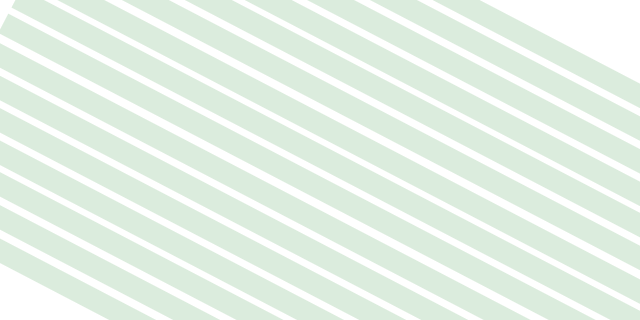
Give the GLSL for this pattern, as a WebGL 1 fragment shader.

```glsl
precision highp float;
// Sixteen pale green diagonal bars on white, running down to the right.
// The plane is rotated to bar axes; a loop adds equal bars whose spacing
// drifts slightly, all cut square at one shared left end.

uniform vec2 u_resolution;

const float TAU = 6.2831853;
const int BAR_COUNT = 16;

// Lengths are fractions of the canvas height.
const float TILT = 0.4807;
const float FIRST_BAR = -0.695;
const float PITCH = 0.0902;
const float BAR_WIDTH = 0.0679;
const float LEFT_END = 0.0427;

const vec3 PAPER = vec3(1.0);
const vec3 GREEN = vec3(0.86, 0.925, 0.866);

// Axes: x along the bars, y across them, from the top left corner.
vec2 toBarAxes(vec2 p, float angle) {
  float c = cos(angle);
  float s = sin(angle);
  return vec2(c * p.x + s * p.y, c * p.y - s * p.x);
}

// Small uneven shift of each bar from its regular place.
float spacingDrift(float index) {
  float triple = cos(TAU * index / 3.0);
  float phase = TAU * (index - 10.3) / 8.6;
  return 0.0014 * (1.0 + triple + 0.75 * cos(phase) + cos(2.0 * phase));
}

// Antialiased coverage from a distance that is positive inside.
float coverage(float inside, float pixel) {
  return clamp(0.5 + inside / pixel, 0.0, 1.0);
}

float barCoverage(float across, float start, float width, float pixel) {
  float inside = 0.5 * width - abs(across - start - 0.5 * width);
  return coverage(inside, pixel);
}

void main() {
  float pixel = 1.0 / u_resolution.y;
  vec2 p = gl_FragCoord.xy * pixel;
  vec2 bar = toBarAxes(vec2(p.x, 1.0 - p.y), TILT);

  // Bars, laid from the upper right to the lower left.
  float ink = 0.0;
  for (int i = 0; i < BAR_COUNT; i++) {
    float index = float(i);
    float start = FIRST_BAR + PITCH * index + spacingDrift(index);
    ink = max(ink, barCoverage(bar.y, start, BAR_WIDTH, pixel));
  }

  // Square cut across the left ends.
  ink *= coverage(bar.x - LEFT_END, pixel);

  gl_FragColor = vec4(mix(PAPER, GREEN, ink), 1.0);
}
```
